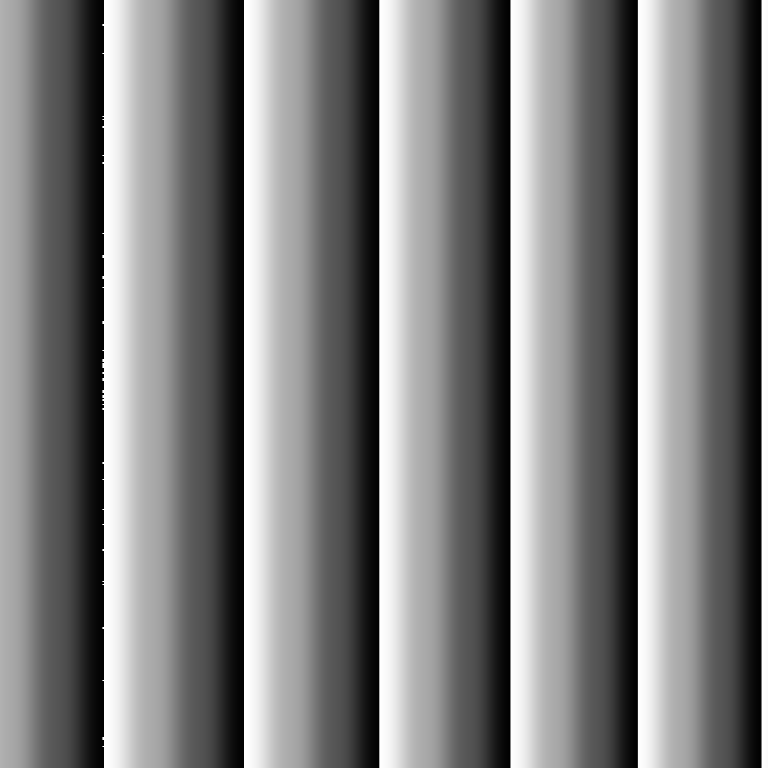
This pattern is drawn by a Shadertoy shader. Its source:

```glsl
// Vertical grey ramps, white to black, that narrow gently to the right, with a worn first seam.

const float TAU = 6.2831853;
const float FIRST_SEAM = 0.1361;   // x of the first full seam
const float FREQUENCY = 5.390;     // ramps per canvas width at that seam
const float CHIRP = 0.526;         // growth of the frequency to the right
const float RIPPLE = 0.032;        // strength of the soft tonal steps
const float STEPS = 3.0;           // tonal steps in each ramp
const float WEAR_ROWS = 512.0;     // possible specks down the seam
const float WEAR_REACH = 0.0028;   // how far specks stick out to the left

float hash(float n) {
    return fract(sin(n * 12.9898) * 43758.5453);
}

// Ramp count at x: whole numbers fall on the seams
float rampPhase(float x, float seam, float frequency, float chirp) {
    float u = x - seam;
    return u * (frequency + chirp * u);
}

// Falling ramp with a sine ripple that makes soft plateaus
float rampShade(float t, float steps, float ripple) {
    return clamp(1.0 - t + ripple * sin(TAU * steps * t), 0.0, 1.0);
}

// Chance of a speck: layered sines for clusters, densest near mid height
float wearDensity(float y) {
    float clusters = 0.5 + 0.3 * sin(y * 41.0) + 0.2 * sin(y * 97.0 + 1.3);
    float middle = exp(-60.0 * (y - 0.53) * (y - 0.53));
    return clusters * (0.09 + 0.3 * middle);
}

// Coverage of the white specks just left of a seam
float seamWear(vec2 p, float seam, float reach, float rows, float pixel) {
    float row = floor(p.y * rows);
    float chipped = step(hash(row + 7.0), wearDensity(p.y));
    float gap = seam - p.x;
    float strip = smoothstep(-pixel, pixel, reach - gap) * step(0.0, gap);
    return chipped * strip;
}

void mainImage(out vec4 fragColor, in vec2 fragCoord) {
    vec2 p = fragCoord / iResolution.xy;
    float pixel = 1.0 / iResolution.x;

    // Repeating ramp
    float phase = rampPhase(p.x, FIRST_SEAM, FREQUENCY, CHIRP);
    float t = fract(phase);
    float shade = rampShade(t, STEPS, RIPPLE);

    // Smooth the jump from black back to white
    float phaseWidth = pixel * (FREQUENCY + 2.0 * CHIRP * (p.x - FIRST_SEAM));
    shade = mix(shade, 1.0, smoothstep(1.0 - phaseWidth, 1.0, t));

    // Worn first seam
    float wear = seamWear(p, FIRST_SEAM, WEAR_REACH, WEAR_ROWS, pixel);
    shade = mix(shade, 1.0, wear);

    fragColor = vec4(vec3(shade), 1.0);
}
```
